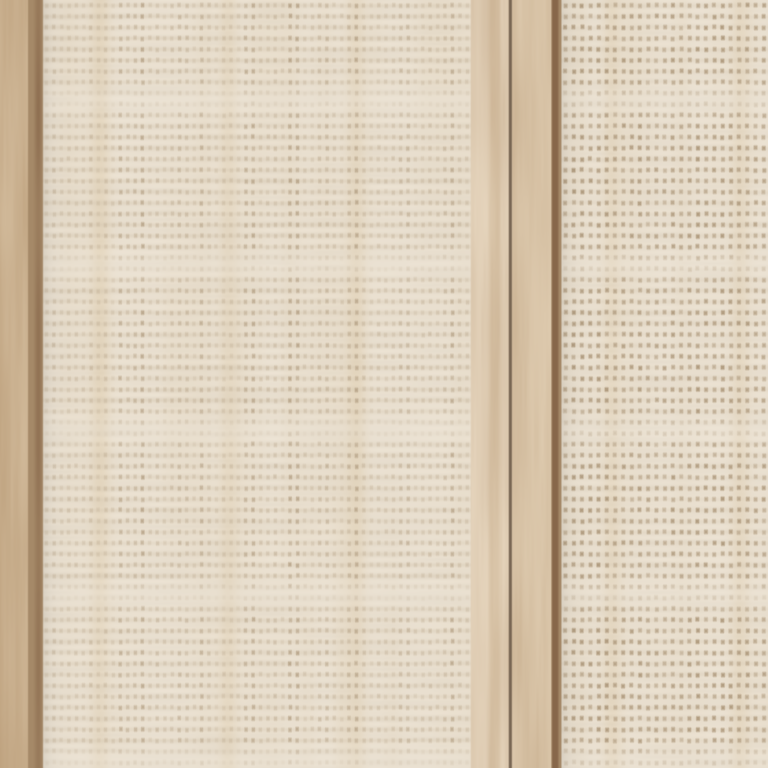
This texture is drawn by a WebGL 2 fragment shader. Its source:

```glsl
#version 300 es
precision highp float;
// Woven cane panels with fine square holes, set between pale upright wooden frames.

uniform vec2 u_resolution;
out vec4 outColor;

#define ROWS 70.0             // hole rows over the canvas height
#define LEFT_COLS 58.0        // hole columns in the left panel
#define RIGHT_COLS 25.0       // hole columns in the right panel
#define LEFT_PANEL vec2(0.056, 0.613)
#define RIGHT_PANEL vec2(0.731, 1.0)
#define SEAM 0.6645           // dark gap between the two frames
#define STREAK_PERIOD 0.1667  // spacing of the warm upright streaks
#define BAND_PERIOD 0.2148    // spacing of the pale level bands
#define HOLE_LEFT 0.52
#define HOLE_RIGHT 0.85

const vec3 CANE = vec3(0.915, 0.878, 0.818);
const vec3 CANE_WARM = vec3(0.87, 0.80, 0.68);
const vec3 CANE_SHADE = vec3(0.83, 0.775, 0.685);
const vec3 HOLE = vec3(0.70, 0.62, 0.51);
const vec3 WOOD = vec3(0.79, 0.69, 0.56);
const vec3 WOOD_PALE = vec3(0.865, 0.79, 0.69);
const vec3 WOOD_EDGE = vec3(0.64, 0.53, 0.40);
const vec3 WOOD_DARK = vec3(0.51, 0.38, 0.27);

float hash(vec2 p) {
  return fract(sin(dot(p, vec2(127.1, 311.7))) * 43758.5453);
}

float noise(vec2 p) {
  vec2 i = floor(p), f = fract(p);
  f = f * f * (3.0 - 2.0 * f);
  return mix(mix(hash(i), hash(i + vec2(1, 0)), f.x),
             mix(hash(i + vec2(0, 1)), hash(i + vec2(1, 1)), f.x), f.y);
}

// Soft step at position a, never sharper than one pixel.
float edge(float a, float x, float soft) {
  float w = max(soft, 0.75 / u_resolution.x);
  return smoothstep(a - w, a + w, x);
}

float strip(float a, float b, float x, float soft) {
  return edge(a, x, soft) * (1.0 - edge(b, x, soft));
}

// Bell-shaped ridge repeating along x.
float ridge(float x, float center, float period, float width) {
  float d = (fract((x - center) / period + 0.5) - 0.5) * period;
  return exp(-d * d / (width * width));
}

vec3 cane(vec2 uv, vec2 panel, float cols, float strength, float rightSide) {
  vec2 grid = vec2((uv.x - panel.x) / (panel.y - panel.x) * cols, uv.y * ROWS);
  vec2 cell = floor(grid);
  vec2 p = fract(grid) - 0.5;

  // Broad tints of the strands
  float streak = ridge(uv.x, 0.130, STREAK_PERIOD, 0.012);
  float band = ridge(uv.y, 0.225, BAND_PERIOD, 0.016);
  float strand = noise(vec2(uv.x * 45.0, uv.y * 2.0));
  vec3 color = mix(CANE, CANE_WARM, 0.38 * streak + 0.20 * strand * strand);
  color += 0.022 * (noise(vec2(uv.x * 14.0, uv.y * 210.0)) - 0.5);

  // Level groove through each row of holes
  float groove = exp(-p.y * p.y * 22.0);
  float rowTone = 0.65 + 0.35 * hash(vec2(cell.y, 4.0 + rightSide));
  float fade = 1.0 - 0.55 * band;
  color = mix(color, CANE_SHADE, groove * rowTone * fade * mix(0.42, 0.28, rightSide));

  // Rounded holes, uneven from column to column and cell to cell
  vec2 jitter = (vec2(hash(cell), hash(cell + 37.0)) - 0.5) * 0.12;
  vec2 q = abs(p + jitter) - vec2(0.13, 0.10);
  float d = length(max(q, 0.0)) + min(max(q.x, q.y), 0.0);
  float hole = 1.0 - smoothstep(-0.06, 0.24, d);
  float column = hash(vec2(cell.x, 9.0 + rightSide));
  float tone = mix(mix(0.45, 1.3, column * column), 1.0, rightSide * 0.7);
  tone *= 0.7 + 0.5 * hash(cell + 11.0);
  color = mix(color, HOLE, clamp(hole * tone * strength * fade, 0.0, 1.0));

  // Pale bands and the shade beside the frame
  color = mix(color, vec3(0.93, 0.90, 0.85), band * 0.25);
  return color * (1.0 - 0.07 * exp(-(uv.x - panel.x) * 90.0));
}

vec3 wood(vec2 uv) {
  float grain = noise(vec2(uv.x * 130.0, uv.y * 5.0)) - 0.5;
  float fine = noise(vec2(uv.x * 320.0, uv.y * 14.0)) - 0.5;
  float cloud = noise(vec2(uv.x * 24.0, uv.y * 7.0)) - 0.5;
  vec3 color = mix(WOOD, WOOD_PALE, edge(0.3, uv.x, 0.0));
  color = mix(color, vec3(0.835, 0.75, 0.635), edge(SEAM, uv.x, 0.0));
  color = mix(color, WOOD, 0.5 * strip(0.637, 0.651, uv.x, 0.004));
  color += (0.035 * grain + 0.02 * fine + 0.05 * cloud) * vec3(0.8, 1.0, 1.15);

  // Shaded sides and the narrow gap
  color = mix(color, WOOD_EDGE, strip(0.0365, 0.058, uv.x, 0.0015) * 0.95);
  color = mix(color, WOOD_DARK, strip(0.046, 0.054, uv.x, 0.004) * (0.45 + 0.4 * cloud));
  color = mix(color, WOOD_EDGE, strip(0.718, 0.74, uv.x, 0.0015));
  color = mix(color, WOOD_DARK, strip(0.719, 0.727, uv.x, 0.002) * 0.85);
  return mix(color, vec3(0.45, 0.38, 0.31), strip(SEAM - 0.002, SEAM + 0.002, uv.x, 0.0015) * 0.95);
}

void main() {
  vec2 uv = gl_FragCoord.xy / u_resolution;
  vec3 color = wood(uv);
  vec3 leftCane = cane(uv, LEFT_PANEL, LEFT_COLS, HOLE_LEFT, 0.0);
  vec3 rightCane = cane(uv, RIGHT_PANEL, RIGHT_COLS, HOLE_RIGHT, 1.0);
  color = mix(color, leftCane, strip(LEFT_PANEL.x, LEFT_PANEL.y, uv.x, 0.0015));
  color = mix(color, rightCane, edge(RIGHT_PANEL.x, uv.x, 0.0015));
  outColor = vec4(color, 1.0);
}
```
